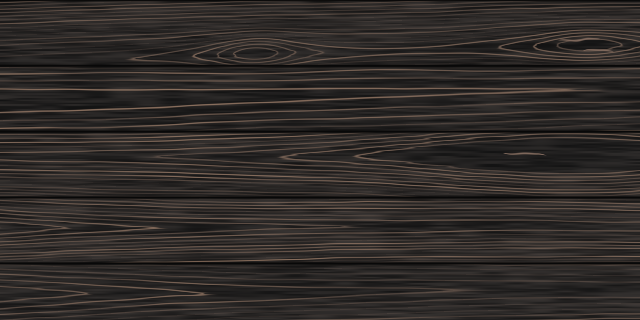
Reproduce this texture procedurally as a Shadertoy shader.

```glsl
// Dark charred timber: five stacked horizontal planks, the lowest cut off.
// Each plank has a height field around its heart; the whole-number contours
// of that field are the pale growth lines. Stretched noise adds the fibre.

const float PLANKS = 4.86;

// Per plank: heart x, heart y, heart length, number of rings closed by it
const vec4 HEART[5] = vec4[5](
    vec4(0.40, 0.68, 0.07, 4.5), vec4(-0.50, 0.35, 1.00, 2.0),
    vec4(0.88, 0.36, 0.33, 7.0), vec4(-0.15, 0.42, 0.30, 4.57),
    vec4(-0.15, 0.38, 0.40, 4.0));
// Per plank: ring density, tilt of the heart, ring offset, first visible ring
const vec4 RINGS[5] = vec4[5](
    vec4(15.0, 0.25, 0.0, 1.0), vec4(9.0, 0.20, 0.62, 0.0),
    vec4(20.0, 0.02, 0.35, 4.0), vec4(23.0, 0.03, 0.0, 1.0),
    vec4(14.0, 0.10, 0.6, 1.0));
// Short pale flecks: x, row, half length
const vec3 FLECKS[3] = vec3[3](
    vec3(0.82, 2.35, 0.035), vec3(0.905, 0.60, 0.035), vec3(0.935, 0.77, 0.025));

float hash(vec2 p) {
    return fract(sin(dot(p, vec2(127.1, 311.7))) * 43758.5453);
}

float noise(vec2 p) {
    vec2 i = floor(p), f = fract(p);
    f = f * f * (3.0 - 2.0 * f);
    return mix(mix(hash(i), hash(i + vec2(1, 0)), f.x),
               mix(hash(i + vec2(0, 1)), hash(i + vec2(1, 1)), f.x), f.y);
}

// Growth field: p.x runs over the canvas, p.y down one plank
float growth(vec2 p, int plank) {
    vec4 heart = HEART[plank];
    vec4 rings = RINGS[plank];
    float seed = float(plank) * 17.0;

    // Slow waver of the lines, and ragged teeth at the tips
    p.y += 0.05 * (noise(vec2(p.x * 5.0 + seed, p.y * 2.0)) - 0.5)
         + 0.014 * (noise(vec2(p.x * 19.0 + seed, p.y * 5.0)) - 0.5);
    p.x += 0.02 * min(1.0, heart.z * 4.0) * (noise(vec2(p.x * 14.0, p.y * 34.0 + seed)) - 0.5);

    float dx = p.x - heart.x;
    float along = dx * dx / (dx * dx + heart.z * heart.z);
    float across = p.y - heart.y - rings.y * (1.0 - p.x);
    float fade = 1.0;
    if (plank == 0) {
        // Second knot near the right end; both bend only the nearby lines
        float d2 = p.x - 0.92;
        along *= d2 * d2 / (d2 * d2 + 0.01);
        fade = exp(-9.0 * across * across);
    }
    return heart.w * (1.0 - (1.0 - along) * fade)
         + rings.x * pow(across * across + 0.0005, 0.65) + rings.z;
}

void mainImage(out vec4 fragColor, in vec2 fragCoord) {
    vec2 uv = fragCoord / iResolution.xy;
    float aspect = iResolution.x / iResolution.y;
    float pixel = 1.0 / iResolution.y;
    float row = (1.0 - uv.y) * PLANKS;
    int plank = clamp(int(row), 0, 4);
    vec2 p = vec2(uv.x, fract(row));
    float seed = float(plank) * 31.0;

    // Field and its slope per canvas height
    float field = growth(p, plank);
    float gx = (growth(p + vec2(0.002, 0.0), plank) - field) / (0.002 * aspect);
    float gy = (growth(p + vec2(0.0, 0.008), plank) - field) * PLANKS / 0.008;
    float slope = max(length(vec2(gx, gy)), 2.0);

    // Fibre: soft streaks, fine threads and a little cloudy tone
    float fibre = 0.28 * noise(vec2(uv.x * 9.0 + seed, p.y * 19.0))
                + 0.54 * noise(vec2(uv.x * 26.0, row * 42.0))
                + 0.18 * noise(vec2(uv.x * 4.0, row * 3.0 + 9.0));
    vec3 color = mix(vec3(0.072, 0.072, 0.073), vec3(0.182, 0.172, 0.168),
                     smoothstep(0.1, 0.9, fibre));
    color *= 0.95 + 0.1 * hash(vec2(seed, 4.0));

    // Growth lines: crisp core, thicker at the tips, with a one-sided glow
    float ring = floor(field + 0.5);
    float closed = step(ring, HEART[plank].w + RINGS[plank].z);
    float visible = step(RINGS[plank].w, ring);
    float strength = max(hash(vec2(ring, seed)), 0.75 * closed)
                   * (0.45 + 0.6 * noise(vec2(uv.x * 7.0, ring * 3.7 + seed)));
    float away = abs(field - ring) / slope;
    float width = min(0.0012 + 0.03 / slope, 0.005);
    float core = 1.0 - smoothstep(0.0, width + 0.65 * pixel, away);
    float glow = exp(-fract(field) / slope / 0.009) * step(RINGS[plank].w, floor(field));
    color += vec3(0.075, 0.062, 0.054) * glow * (0.3 + 0.7 * fibre);
    color = mix(color, mix(vec3(0.33, 0.28, 0.26), vec3(0.60, 0.48, 0.40), strength),
                core * visible * clamp(0.15 + strength, 0.0, 0.9));

    // Flecks: thin pale lens shapes
    for (int i = 0; i < 3; i++) {
        vec3 fleck = FLECKS[i];
        float reach = 1.0 - pow((uv.x - fleck.x) / fleck.z, 2.0);
        float off = abs(row - fleck.y + 0.05 * (noise(vec2(uv.x * 50.0, 3.0)) - 0.5)) / PLANKS;
        float body = 1.0 - smoothstep(0.0, 0.004 * max(reach, 0.0) + 0.5 * pixel, off);
        color = mix(color, vec3(0.50, 0.41, 0.36), body * smoothstep(0.0, 0.3, reach));
    }

    // Seams: narrow dark gap with a worn brown edge on the lower plank
    float below = p.y / PLANKS;
    float edge = min(p.y, 1.0 - p.y) / PLANKS;
    float worn = smoothstep(0.004, 0.007, below) * (1.0 - smoothstep(0.007, 0.011, below));
    color += vec3(0.10, 0.08, 0.065) * worn * noise(vec2(uv.x * 9.0, seed));
    color *= mix(0.75, 1.0, smoothstep(0.0, 0.014, edge));
    color = mix(vec3(0.03), color, smoothstep(0.0005, 0.0025 + pixel, edge));

    fragColor = vec4(color, 1.0);
}
```
